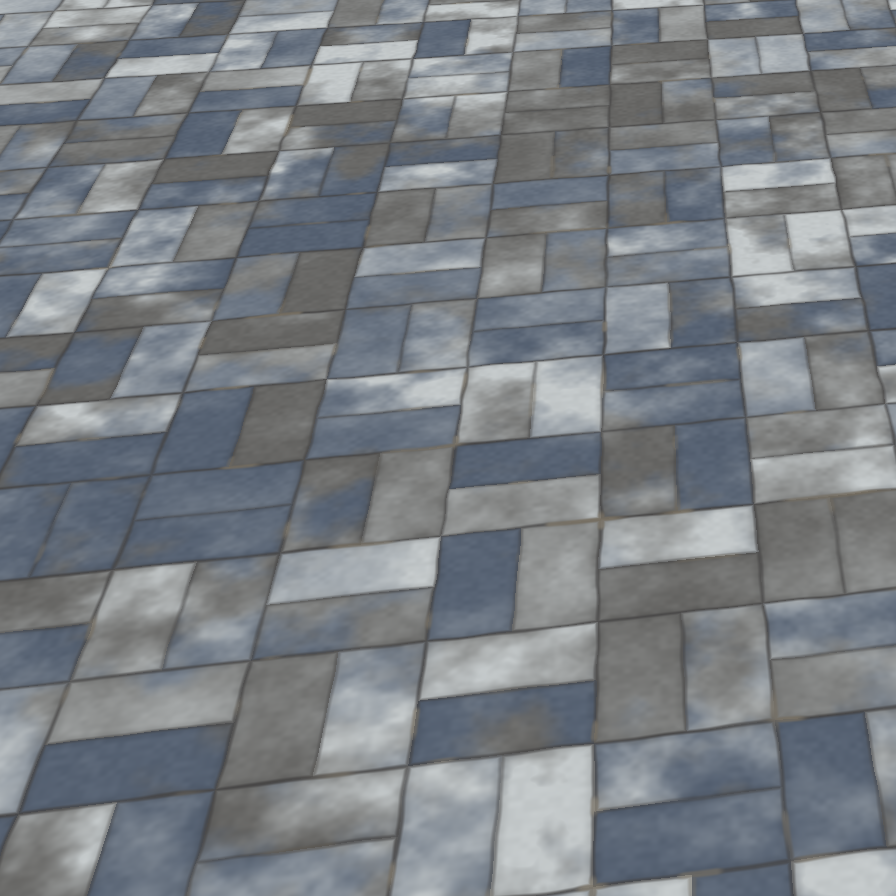
This texture is drawn by a Shadertoy shader. Its source:

```glsl
// Basket-weave paving seen at a slant: square blocks of two bricks, turned in a checkerboard.
// The canvas is projected onto the ground plane, split into blocks and bricks,
// then each brick gets its own tone, cloudy wear and dark, partly sandy joints.

#define VANISH      vec2(0.703, 1.827)  // where the receding seams meet
#define BLOCK_SIZE  vec2(0.1235, 0.0535) // block pitch on the ground plane
#define GROUND_BASE vec2(-0.0236, 0.552) // ground position of a block corner
#define ROW_SKEW    0.0737              // tilt of the cross seams
#define JOINT_HALF  0.013               // half joint width, in blocks
#define EDGE_WOBBLE 0.016               // unevenness of brick edges
#define WEAR        1.0                 // strength of the cloudy wear
#define BLUE_SLATE  vec3(0.335, 0.380, 0.445)
#define WARM_GREY   vec3(0.400, 0.398, 0.390)
#define PALE_GREY   vec3(0.755, 0.775, 0.780)
#define JOINT_DARK  vec3(0.270, 0.265, 0.265)
#define JOINT_SAND  vec3(0.520, 0.480, 0.410)

float hash(vec2 p) {
    return fract(sin(dot(p, vec2(127.1, 311.7))) * 43758.5453);
}

float noise(vec2 p) {
    vec2 i = floor(p), f = fract(p);
    f = f * f * (3.0 - 2.0 * f);
    return mix(mix(hash(i), hash(i + vec2(1, 0)), f.x),
               mix(hash(i + vec2(0, 1)), hash(i + vec2(1, 1)), f.x), f.y);
}

float clouds(vec2 p) {
    float sum = 0.0, amp = 0.55;
    for (int i = 0; i < 4; i++) {
        sum += amp * noise(p);
        p = p * 2.1 + 7.3;
        amp *= 0.48;
    }
    return sum;
}

// Canvas position to block coordinates on the receding ground.
vec2 toGround(vec2 p) {
    float depth = 1.0 / (VANISH.y - p.y);
    float side = (p.x - VANISH.x) * depth;
    return (vec2(side, depth - ROW_SKEW * side) - GROUND_BASE) / BLOCK_SIZE;
}

vec3 brickColor(vec2 ground, vec2 id, vec2 edge) {
    // Wear pattern is shifted per brick so that it breaks at the joints.
    vec2 shift = 30.0 * vec2(hash(id + 3.7), hash(id + 8.1));
    float wear = clouds(ground * 2.6 + shift) - 0.5;
    float broad = noise(ground * 0.45 + 5.0) - 0.5;
    float mottling = mix(0.5, 1.7, hash(id + 21.3));
    float tone = 0.49 + 0.85 * (hash(id) - 0.5) + WEAR * mottling * wear + 0.3 * broad;
    tone = pow(clamp(tone, 0.0, 1.0), 1.7);

    float warmth = hash(id + 12.9) + 1.2 * (clouds(ground * 2.0 + shift.yx) - 0.5);
    vec3 base = mix(BLUE_SLATE, WARM_GREY, smoothstep(0.3, 0.7, warmth));
    vec3 color = mix(base, PALE_GREY, tone);

    // Fine grain and slightly darkened rims.
    color += 0.035 * (noise(ground * 24.0 + shift) - 0.5);
    float rim = smoothstep(0.0, 0.07, min(edge.x, edge.y));
    return color * mix(0.92, 1.01, rim);
}

void mainImage(out vec4 fragColor, in vec2 fragCoord) {
    vec2 ground = toGround(fragCoord / iResolution.xy);
    vec2 soft = 0.8 * fwidth(ground) + 0.006;

    // Small irregularities of the brick outlines.
    vec2 wobble = vec2(noise(ground * 5.0), noise(ground * 5.0 + 40.0)) - 0.5;
    vec2 laid = ground + EDGE_WOBBLE * wobble;

    // Block, its direction, and the brick inside it.
    vec2 block = floor(laid);
    vec2 local = laid - block;
    bool lengthwise = mod(block.x + block.y, 2.0) < 0.5;
    vec2 split = lengthwise ? vec2(1, 2) : vec2(2, 1);
    vec2 brick = floor(local * split);
    vec2 id = block + 0.37 * brick;
    vec2 inBrick = fract(local * split);
    vec2 edge = min(inBrick, 1.0 - inBrick) / split;

    vec3 color = brickColor(ground, id, edge);

    // Joints: cross seams hold more shadow, patches are filled with sand.
    float sand = smoothstep(0.68, 0.86, noise(ground * 3.7 + 11.0));
    float halfWidth = JOINT_HALF * (0.75 + 0.5 * noise(ground * 4.0 + 70.0) + 0.5 * sand);
    vec2 gap = 1.0 - smoothstep(halfWidth - soft, halfWidth + soft, edge);
    gap *= vec2(0.72, 0.85);

    // The joint between the two bricks of a block is tighter.
    vec2 middle = step(abs(local - 0.5), vec2(0.2)) * (split - 1.0);
    gap *= 1.0 - 0.3 * middle;
    float joint = max(gap.x, gap.y) * (0.7 + 0.4 * noise(ground * 2.3 + 90.0));
    vec3 jointColor = mix(JOINT_DARK, JOINT_SAND, 0.75 * sand);
    color = mix(color, jointColor, clamp(joint, 0.0, 1.0));

    fragColor = vec4(clamp(color, 0.0, 1.0), 1.0);
}
```
